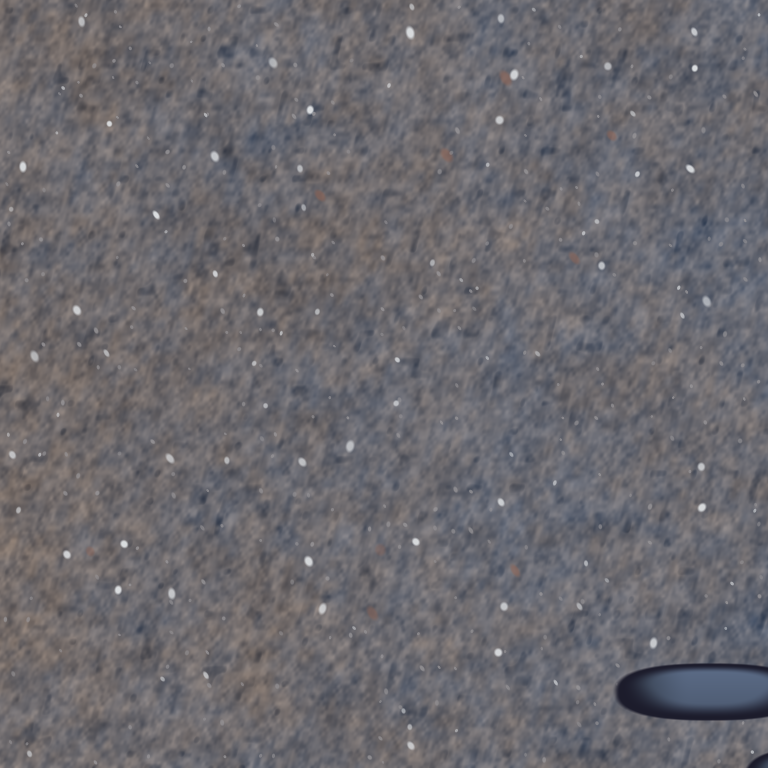
This texture is drawn by a WebGL 1 fragment shader. Its source:

```glsl
precision highp float;
uniform vec2 u_resolution;

const vec3 STONE_DARK = vec3(0.335, 0.338, 0.368);
const vec3 STONE_LIGHT = vec3(0.505, 0.484, 0.488);
const vec3 WARM_SHIFT = vec3(0.030, 0.0, -0.034);
const vec3 GLINT = vec3(0.86, 0.87, 0.88);
const vec3 PALE_GRAIN = vec3(0.60, 0.59, 0.60);
const vec3 RUST = vec3(0.56, 0.39, 0.33);
const vec3 RIM = vec3(0.11, 0.11, 0.17);
const vec3 STEEL = vec3(0.34, 0.40, 0.50);

float hash(vec2 p) {
  return fract(sin(dot(p, vec2(127.1, 311.7))) * 43758.5453);
}

float valueNoise(vec2 p) {
  vec2 cell = floor(p);
  vec2 f = fract(p);
  f = f * f * (3.0 - 2.0 * f);
  float low = mix(hash(cell), hash(cell + vec2(1.0, 0.0)), f.x);
  float high = mix(hash(cell + vec2(0.0, 1.0)), hash(cell + 1.0), f.x);
  return mix(low, high, f.y);
}

// Noise centred on zero
float grain(vec2 p, float frequency, float seed) {
  return valueNoise(p * frequency + seed) - 0.5;
}

// Sparse soft ovals, at most one in each grid cell
float specks(vec2 p, float cells, float chance, float radius, float seed) {
  vec2 cell = floor(p * cells);
  vec2 key = cell + seed;
  vec2 centre = 0.25 + 0.5 * vec2(hash(key + 3.1), hash(key + 7.7));
  vec2 offset = (fract(p * cells) - centre) / cells;
  offset.x += offset.y * (hash(key + 5.3) - 0.3) * 0.7;
  offset.y *= mix(0.65, 1.0, hash(key + 9.2));
  float size = radius * mix(0.55, 1.0, hash(key + 1.9));
  float present = step(hash(key), chance);
  float strength = mix(0.6, 1.0, hash(key + 4.4));
  return present * strength * (1.0 - smoothstep(size * 0.45, size * 1.1, length(offset)));
}

// Approximate distance to a rounded oval
float ovalDistance(vec2 p, vec2 centre, vec2 radii) {
  vec2 q = pow(abs(p - centre) / radii, vec2(2.5));
  return (pow(q.x + q.y, 0.4) - 1.0) * radii.y;
}

vec3 pavement(vec2 p) {
  // Grains stretched slightly upright and leaning
  vec2 g = vec2(p.x - 0.25 * p.y, p.y * 0.75);
  float tone = 0.54;
  tone += 0.62 * grain(g, 83.0, 11.0);
  tone += 0.66 * grain(g, 141.0, 37.0);
  tone += 0.50 * grain(g, 239.0, 71.0);
  tone += 0.26 * grain(p, 19.0, 5.0);
  tone += 0.14 * grain(p, 5.0, 23.0);

  // Small dark pits between the grains
  float pits = smoothstep(0.76, 0.97, valueNoise(g * 73.0 + 53.0));
  tone -= 0.55 * pits;
  vec3 color = mix(STONE_DARK, STONE_LIGHT, tone);

  // Brown and blue tints, warmer towards the left
  float warmth = 0.9 * grain(p, 6.0, 91.0) + 0.9 * grain(p, 27.0, 17.0);
  warmth += 0.7 * grain(g, 90.0, 63.0) + 0.7 * (0.5 - p.x);
  return color + WARM_SHIFT * warmth;
}

vec3 addSpecks(vec3 color, vec2 p) {
  color = mix(color, RUST, 0.6 * specks(p, 13.0, 0.05, 0.010, 29.0));
  color = mix(color, PALE_GRAIN, 0.8 * specks(p, 43.0, 0.16, 0.0036, 13.0));
  color = mix(color, GLINT, 0.7 * specks(p, 31.0, 0.05, 0.0042, 47.0));
  return mix(color, GLINT, specks(p, 16.0, 0.14, 0.0068, 83.0));
}

// Dark-rimmed smooth body lying on the ground
vec3 addBody(vec3 color, vec2 p, vec2 centre, vec2 radii) {
  float d = ovalDistance(p, centre, radii);
  float height = (p.y - centre.y) / radii.y;
  float rim = mix(0.012, 0.006, smoothstep(-0.6, 0.6, height));
  float inside = smoothstep(rim * 0.3, rim * 2.0, -d);
  vec3 body = STEEL * (0.96 + 0.10 * height);
  body *= mix(0.65, 1.0, smoothstep(-0.9, -0.2, (p.x - centre.x) / radii.x));
  body = mix(RIM, body, inside);
  return mix(color, body, 1.0 - smoothstep(-0.0015, 0.0015, d));
}

void main() {
  vec2 p = gl_FragCoord.xy / u_resolution;
  vec3 color = addSpecks(pavement(p), p);
  color = addBody(color, p, vec2(0.925, 0.099), vec2(0.123, 0.037));
  color = addBody(color, p, vec2(1.05, -0.015), vec2(0.08, 0.04));
  gl_FragColor = vec4(color, 1.0);
}
```
